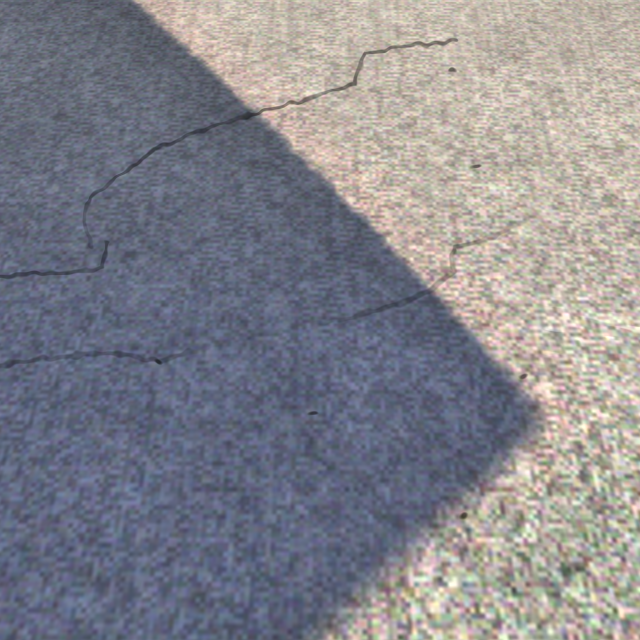
Write a Shadertoy shader that draws this texture.

```glsl
// Sunlit, grainy asphalt crossed by a large blue-grey shadow with a blunt corner.
// A curved shadow boundary blends two tones; perspective value noise gives the
// grit, and distances to jittered polylines give the thin cracks.

const vec2 CRACK_UPPER[12] = vec2[12](
    vec2(.714, .935), vec2(.638, .928), vec2(.573, .919), vec2(.553, .870),
    vec2(.482, .846), vec2(.417, .828), vec2(.326, .801), vec2(.241, .766),
    vec2(.195, .733), vec2(.141, .691), vec2(.133, .655), vec2(.140, .615));
const vec2 CRACK_LOWER[12] = vec2[12](
    vec2(.850, .668), vec2(.755, .625), vec2(.710, .612), vec2(.707, .577),
    vec2(.670, .544), vec2(.599, .516), vec2(.540, .502), vec2(.390, .475),
    vec2(.247, .436), vec2(.170, .448), vec2(.098, .443), vec2(.000, .430));
const vec2 PITS[6] = vec2[6](
    vec2(.488, .354), vec2(.818, .412), vec2(.745, .739),
    vec2(.705, .889), vec2(.247, .435), vec2(.724, .195));

float hash(vec2 p) {
    return fract(sin(dot(p, vec2(127.1, 311.7))) * 43758.5453);
}

float noise(vec2 p) {
    vec2 cell = floor(p), f = fract(p);
    f = f * f * (3.0 - 2.0 * f);
    return mix(mix(hash(cell), hash(cell + vec2(1, 0)), f.x),
               mix(hash(cell + vec2(0, 1)), hash(cell + vec2(1, 1)), f.x), f.y);
}

float smoothMin(float a, float b, float k) {
    float h = max(k - abs(a - b), 0.0) / k;
    return min(a, b) - h * h * k * 0.25;
}

float segmentDistance(vec2 p, vec2 a, vec2 b) {
    vec2 pa = p - a, ba = b - a;
    return length(pa - ba * clamp(dot(pa, ba) / dot(ba, ba), 0.0, 1.0));
}

float pathDistance(vec2 p, vec2 path[12]) {
    float d = 1.0;
    for (int i = 0; i < 11; i++) d = min(d, segmentDistance(p, path[i], path[i + 1]));
    return d;
}

float line(float d, float width) {
    return 1.0 - smoothstep(width * 0.3, width, d);
}

// Ground plane seen at a slant: grain shrinks toward the top.
vec2 groundPlane(vec2 uv) {
    float depth = 1.0 / (2.2 - uv.y);
    return vec2((uv.x - 0.5) * 280.0, 560.0) * depth;
}

// Signed horizontal offset from the shadow boundary, positive in the sun.
float shadowOffset(vec2 uv) {
    float t = 1.0 - uv.y;
    float upper = 0.208 + 1.13 * t - 0.22 * t * t;
    float lower = 0.50 + 1.05 * uv.y;
    return uv.x - smoothMin(upper, lower, 0.08);
}

// Shared grey grit with a small independent part per channel.
vec3 grit(vec2 g) {
    float grey = 0.7 * noise(g) + 0.45 * noise(g * 0.47 + 31.0) - 0.575;
    vec3 tint = vec3(noise(g * 0.8 + 71.0), noise(g * 0.8 + 113.0),
                     noise(g * 0.8 + 157.0)) - 0.5;
    return grey + 0.32 * tint;
}

void mainImage(out vec4 fragColor, in vec2 fragCoord) {
    vec2 uv = fragCoord / iResolution.xy;
    vec2 ground = groundPlane(uv);
    float nearness = 1.0 - uv.y;

    // Shadow with a penumbra that widens around the corner and below
    float offset = shadowOffset(uv) + 0.010 * (noise(ground * 0.3) - 0.5);
    float penumbra = mix(0.014, 0.062, 1.0 - smoothstep(0.18, 0.48, uv.y));
    float sun = smoothstep(-penumbra, penumbra, offset);

    // Base tones
    vec3 shade = mix(vec3(.405, .425, .475), vec3(.375, .405, .50),
                     smoothstep(0.05, 0.65, nearness));
    shade *= 1.0 - 0.13 * smoothstep(-0.20, 0.0, offset);
    vec3 lit = mix(vec3(.765, .725, .675), vec3(.70, .69, .635),
                   smoothstep(0.35, 1.0, nearness));
    lit += vec3(.03, -.015, -.01) * (1.0 - smoothstep(0.0, 0.15, offset));
    vec3 color = mix(shade, lit, sun);

    // Broad mottling and grit
    color *= 1.0 + 0.09 * (noise(uv * vec2(9, 14)) - 0.5)
                 + 0.09 * (noise(ground * 0.12) - 0.5);
    float contrast = mix(mix(0.38, 0.52, nearness), mix(0.34, 0.95, nearness), sun);
    color *= 1.0 + contrast * grit(ground);

    // Pale ridges in the sunlit strip
    float ridgeBand = exp(-pow((uv.y - 0.485) / 0.035, 2.0)) * smoothstep(0.74, 0.82, uv.x);
    float ridge = smoothstep(0.66, 0.85, noise(uv * vec2(22, 105) + vec2(0, uv.x * 14.0)));
    color += 0.16 * sun * ridgeBand * ridge;

    // Cracks, broken up by noise
    vec2 wobble = 0.007 * (vec2(noise(uv * 75.0), noise(uv * 75.0 + 40.0)) - 0.5);
    vec2 p = uv + wobble;
    float wear = 0.5 + 0.5 * noise(uv * 38.0 + 9.0);
    float upperFade = mix(0.45, 1.0, smoothstep(0.66, 0.71, uv.y));
    float crack = line(pathDistance(p, CRACK_UPPER), 0.0045) * 0.48 * upperFade;
    float branch = min(segmentDistance(p, vec2(.0, .568), vec2(.137, .578)),
                       segmentDistance(p, vec2(.137, .578), vec2(.160, .585)));
    branch = min(branch, segmentDistance(p, vec2(.160, .585), vec2(.167, .622)));
    crack = max(crack, line(branch, 0.0045) * 0.45);
    float gap = smoothstep(0.25, 0.32, uv.x) * (1.0 - smoothstep(0.48, 0.56, uv.x));
    float lowerFade = (1.0 - 0.85 * gap) * (1.0 - smoothstep(0.72, 0.85, uv.x));
    crack = max(crack, line(pathDistance(p, CRACK_LOWER), 0.006) * 0.33 * lowerFade);
    color *= 1.0 - crack * wear;

    // Isolated dark pits
    for (int i = 0; i < 6; i++) {
        float d = length((p - PITS[i]) * vec2(0.75, 1.2));
        color *= 1.0 - 0.5 * line(d, 0.0065);
    }

    fragColor = vec4(clamp(color, 0.0, 1.0), 1.0);
}
```
